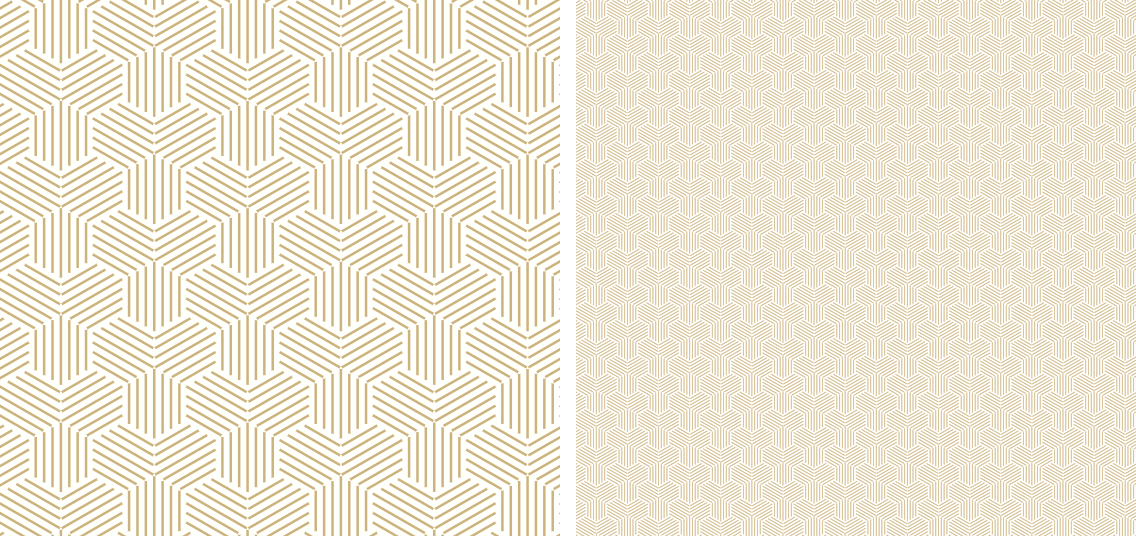
Left: one tile. Right: repeated 3 by 3.
Reproduce this pattern procedurally as a WebGL 2 fragment shader.

```glsl
#version 300 es
precision highp float;
// Gold striped hexagons on white: three stripe directions form a woven honeycomb, 3 x 5 repeats.

uniform vec2 u_resolution;
out vec4 fragColor;

const vec2 CELL = vec2(1.7320508, 1.0); // one repeat, holding two staggered hexagons of each kind

// Offset from the nearest point of the staggered lattice.
vec2 nearestCentre(vec2 p) {
    vec2 a = mod(p + 0.5 * CELL, CELL) - 0.5 * CELL;
    vec2 b = mod(p, CELL) - 0.5 * CELL;
    return dot(a, a) < dot(b, b) ? a : b;
}

// Signed distance to seven parallel bars trimmed to a hexagon.
float stripedHexagon(vec2 p, float angle) {
    vec2 along = vec2(cos(angle), sin(angle));
    float u = dot(p, along);
    float v = dot(p, vec2(-along.y, along.x));
    float spacing = 0.0778;
    float offset = spacing * clamp(round(v / spacing), -3.0, 3.0);
    float halfLength = 0.3237 - 0.57735 * abs(offset);
    return max(abs(v - offset) - 0.01155, abs(u) - halfLength);
}

void main() {
    vec2 p = gl_FragCoord.xy / u_resolution * vec2(3.0, 5.0) * CELL;
    p -= vec2(0.565, 0.734);

    // Three interleaved hexagon sets, each turned by a third of a circle.
    float d = 1.0;
    for (int k = 0; k < 3; k++) {
        float turn = float(k);
        vec2 q = nearestCentre(p - turn * vec2(-0.288675, 0.5));
        d = min(d, stripedHexagon(q, radians(90.0 - 120.0 * turn)));
    }

    // Antialiased gold over white.
    float pixel = 5.0 / u_resolution.y;
    float ink = clamp(0.5 - d / pixel, 0.0, 1.0);
    vec3 white = vec3(1.0, 1.0, 0.99);
    vec3 gold = vec3(0.80, 0.70, 0.49);
    fragColor = vec4(mix(white, gold, ink), 1.0);
}
```
